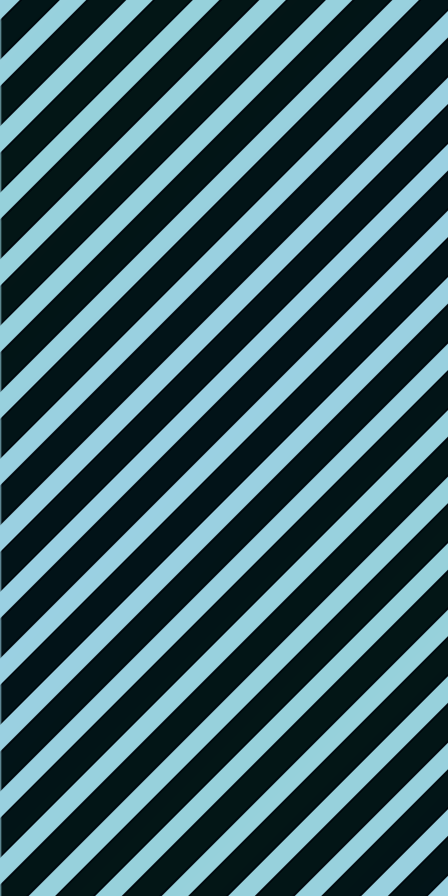
Write a Shadertoy shader that draws this pattern.

```glsl
// Signed distance to the nearest light band, negative inside it
float bandDistance(float along) {
    float period = 0.1485;
    float fromCentre = abs(fract((along - 0.163) / period + 0.5) - 0.5) * period;
    return fromCentre - 0.0296;
}

void mainImage(out vec4 fragColor, in vec2 fragCoord) {
    float pixel = 1.0 / iResolution.x;

    // Diagonal coordinate in canvas widths, growing from the top left corner
    float along = (fragCoord.x + iResolution.y - fragCoord.y) * pixel;
    float dist = bandDistance(along);

    // Slow drift between a greener and a bluer tint
    float blueness = 0.5 + 0.5 * cos(3.4 * (along - 1.4));
    vec3 light = mix(vec3(0.59, 0.82, 0.86), vec3(0.605, 0.815, 0.885), blueness);
    vec3 dark = mix(vec3(0.01, 0.085, 0.085), vec3(0.008, 0.075, 0.095), blueness);

    // Slightly deeper rim on the dark side of each edge
    float rim = 1.0 - smoothstep(0.005, 0.005 + pixel, dist);
    dark = mix(dark, vec3(0.0, 0.03, 0.05), rim);

    float coverage = 1.0 - smoothstep(-pixel, pixel, dist);
    vec3 colour = mix(dark, light, coverage);

    // Thin pale line down the left border
    float border = 1.0 - smoothstep(0.002, 0.002 + pixel, fragCoord.x * pixel);
    colour = mix(colour, light, 0.6 * border);

    fragColor = vec4(colour, 1.0);
}
```
